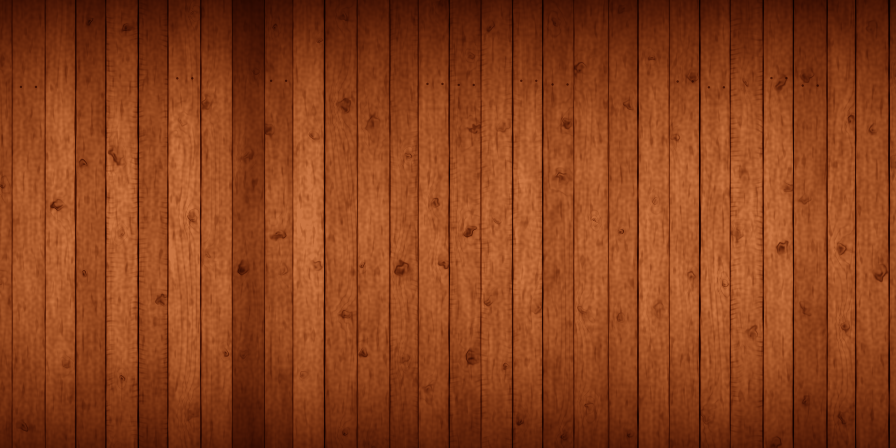
Reproduce this texture procedurally as a Shadertoy shader.

```glsl
// Wall of narrow vertical stained boards with knots, grain, saw marks and shaded borders.

const float BOARD_WIDTH = 0.0698;   // canvas heights; about 28.6 boards across
const float FIRST_SEAM = 0.0286;
const vec3 STAIN = vec3(0.66, 0.34, 0.16);
const vec3 STAIN_FALLOFF = vec3(1.0, 1.65, 2.6);   // shadows turn redder

float hash(vec2 p) {
    vec3 q = fract(p.xyx * vec3(0.1031, 0.1030, 0.0973));
    q += dot(q, q.yzx + 33.33);
    return fract((q.x + q.y) * q.z);
}

float gradientDot(vec2 cell, vec2 offset) {
    float angle = 6.2832 * hash(cell);
    return dot(vec2(cos(angle), sin(angle)), offset);
}

// Gradient noise, roughly -0.7 to 0.7
float noise(vec2 p) {
    vec2 i = floor(p), f = p - i;
    vec2 w = f * f * f * (f * (f * 6.0 - 15.0) + 10.0);
    vec2 e = vec2(1.0, 0.0);
    float low = mix(gradientDot(i, f), gradientDot(i + e, f - e), w.x);
    float high = mix(gradientDot(i + e.yx, f - e.yx), gradientDot(i + 1.0, f - 1.0), w.x);
    return mix(low, high, w.y);
}

// Seam position in board units, slightly uneven
float seam(float index) {
    return index + 0.12 * (hash(vec2(index, 3.0)) - 0.5);
}

float boardIndex(float u) {
    float i = floor(u);
    if (u < seam(i)) return i - 1.0;
    return u >= seam(i + 1.0) ? i + 1.0 : i;
}

// Thin dark seam whose width wavers along its length, with a faint shadow
float seamShade(float u, float y, float index, float pixel) {
    float wander = 0.0006 * noise(vec2(index * 7.3, y * 9.0));
    float d = abs((u - seam(index)) * BOARD_WIDTH + wander);
    float strength = mix(0.5, 0.95, smoothstep(0.1, 0.6, hash(vec2(index, 8.0))));
    float halfWidth = mix(0.0012, 0.0018, hash(vec2(index, 5.0)));
    halfWidth *= 1.0 + 0.7 * noise(vec2(index * 5.7, y * 22.0));
    float line = clamp((halfWidth - d) / pixel + 0.5, 0.0, 1.0);
    return strength * max(line, 0.16 * exp(-d / 0.004));
}

// Returns x: grain swelling around knots, y: knot darkness
vec2 knots(vec2 p, float board) {
    vec2 result = vec2(0.0);
    float rows = 4.5;
    float shift = 7.0 * hash(vec2(board, 11.0));
    float row = floor(p.y * rows + shift);
    vec2 rough = vec2(noise(p * 75.0), noise(p * 75.0 + 31.0));
    for (float k = -1.0; k <= 1.0; k++) {
        vec2 id = vec2(board, row + k + 40.0);
        if (hash(id) > 0.6) continue;
        float across = mix(0.15, 0.85, hash(id + 17.0));
        float along = row + k + mix(0.15, 0.85, hash(id + 29.0));
        vec2 center = vec2(FIRST_SEAM + (board + across) * BOARD_WIDTH, (along - shift) / rows);
        float radius = mix(0.005, 0.014, hash(id + 53.0));
        float strength = mix(0.35, 1.0, hash(id + 71.0));
        vec2 d = (p - center) / radius + 0.9 * rough;
        float tilt = hash(id + 83.0) - 0.5;
        d = vec2(d.x, d.y * mix(0.75, 1.35, hash(id + 97.0)) + tilt * d.x);
        float r = length(d);
        float ring = exp(-pow((r - 0.95) / 0.25, 2.0)) * (0.6 + 0.5 * sin(atan(d.y, d.x) + 9.0 * tilt));
        float core = exp(-5.0 * dot(d + 0.2, d + 0.2));
        result.x += exp(-0.2 * dot(d * vec2(1.0, 0.55), d * vec2(1.0, 0.55)));
        result.y += strength * (0.36 * ring + 0.42 * core + 0.10 * exp(-0.5 * r * r));
    }
    return result;
}

// Growth lines, fibres, sparse dark flecks, blotches and grit
float grain(vec2 p, float board, float swelling) {
    vec2 q = p + vec2(0.0, 9.0 * hash(vec2(board, 21.0)));
    float phase = 4.0 * noise(vec2(q.x * 17.0, q.y * 2.2)) + q.x * 30.0 + 2.2 * swelling;
    float growth = pow(0.5 + 0.5 * sin(6.2832 * phase), 4.0) - 0.27;
    float fibre = noise(vec2(q.x * 120.0 + swelling, q.y * 9.0));
    float fleck = smoothstep(0.22, 0.5, noise(q * vec2(105.0, 26.0) + 13.0));
    float blotch = noise(q * vec2(11.0, 5.0)) + 0.7 * noise(q * vec2(28.0, 17.0));
    float grit = noise(q * vec2(120.0, 105.0));
    return 0.11 * fibre + 0.10 * blotch + 0.13 * grit - 0.13 * fleck
         - mix(0.02, 0.10, hash(vec2(board, 23.0))) * growth;
}

// Fine broken crosswise saw marks near the sides of some boards
float sawMarks(vec2 p, float board, float across) {
    float amount = smoothstep(0.65, 0.95, hash(vec2(board, 37.0)));
    float side = smoothstep(0.12, 0.5, abs(across - 0.5));
    float wave = sin(6.2832 * (p.y * 88.0 + 1.2 * noise(p * vec2(25.0, 9.0))));
    float broken = smoothstep(-0.25, 0.3, noise(p * vec2(45.0, 30.0)));
    return amount * (0.15 + side) * broken * max(wave, 0.0) * 0.13;
}

// Small pair of nail holes near the top
float nails(float y, float board, float across) {
    float height = 0.82 + 0.03 * (hash(vec2(board, 43.0)) - 0.5);
    vec2 d = vec2((abs(across - 0.5) - 0.24) * BOARD_WIDTH, y - height);
    return step(0.6, hash(vec2(board, 47.0))) * (1.0 - smoothstep(0.001, 0.004, length(d)));
}

// Light pool: brightest along the middle, falling off to the borders
float lighting(vec2 uv) {
    vec2 d = abs(uv - vec2(0.5, 0.48)) * 2.0;
    return (1.06 - 0.58 * pow(d.y, 2.5)) * (1.0 - 0.10 * pow(d.x, 5.0));
}

void mainImage(out vec4 fragColor, in vec2 fragCoord) {
    float pixel = 1.0 / iResolution.y;
    vec2 p = fragCoord * pixel;
    float u = (p.x - FIRST_SEAM) / BOARD_WIDTH;
    float board = boardIndex(u);
    float across = u - board;

    // Board tone: mild variation and two dark boards, darkest at their ends
    float tone = 1.0 + 0.15 * (hash(vec2(board, 61.0)) - 0.5);
    float darkBoard = board == 7.0 ? 0.26 : board == 8.0 ? 0.17 : 0.0;
    tone -= darkBoard * (0.75 + 1.6 * pow(p.y - 0.45, 2.0) + 0.6 * noise(p * vec2(22.0, 5.0)));

    vec2 knot = knots(p, board);
    float surface = 1.0 + grain(p, board, knot.x) - sawMarks(p, board, across);
    surface *= 1.0 - min(knot.y, 0.6);
    surface *= 1.0 - 0.5 * nails(p.y, board, across);

    float gap = max(seamShade(u, p.y, board, pixel), seamShade(u, p.y, board + 1.0, pixel));
    float value = lighting(fragCoord / iResolution.xy) * tone * surface * (1.0 - 0.85 * gap);
    fragColor = vec4(STAIN * pow(vec3(clamp(value, 0.05, 1.2)), STAIN_FALLOFF), 1.0);
}
```
